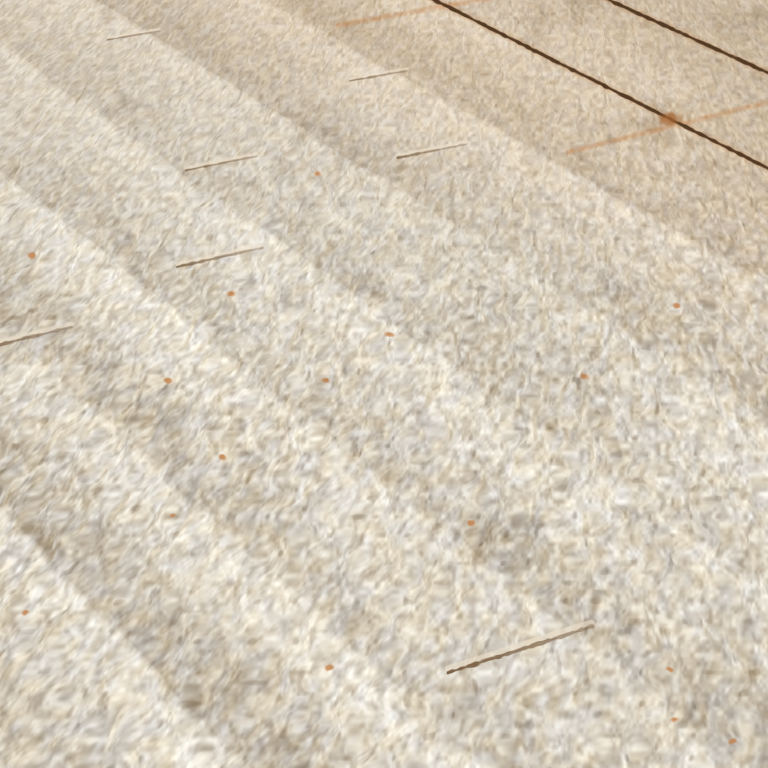
Reproduce this texture procedurally as a WebGL 2 fragment shader.

```glsl
#version 300 es
precision highp float;
// Worn pale granite steps in perspective, with grain, slab seams and short joints.
uniform vec2 u_resolution;
out vec4 fragColor;

const vec3 STONE = vec3(0.845, 0.812, 0.752);
const vec3 SLAB_TAN = vec3(0.815, 0.748, 0.655);
const vec3 SEAM_BROWN = vec3(0.27, 0.18, 0.10);
const vec3 JOINT_BROWN = vec3(0.43, 0.32, 0.21);
const vec3 JOINT_LIGHT = vec3(0.93, 0.88, 0.80);
const vec3 RUST = vec3(0.74, 0.45, 0.22);
const vec3 TONE_AXIS = vec3(0.92, 1.0, 1.06);  // channel weights when shading
const float EDGE_SLOPE = 0.67;    // slope of the step edge crossing the corner
const float EDGE_SPREAD = 0.58;   // fanning of the edges towards the viewer
const float HORIZON = 0.75;
const float FIRST_EDGE = 0.386;
const float STEP_GROWTH = 0.1855; // log ratio of successive step depths
const float GRAIN_CONTRAST = 0.33;
const vec2 GRAIN_SCALE = vec2(205.0, 155.0);
// Joints as (step index, horizontal centre)
const vec2 JOINTS[7] = vec2[7](vec2(2.1, 0.493), vec2(2.5, 0.563), vec2(3.1, 0.174),
  vec2(3.7, 0.288), vec2(4.4, 0.286), vec2(5.3, 0.677), vec2(5.95, 0.03));

float hash(vec2 p) {
  vec3 q = fract(vec3(p.xyx) * 0.1031);
  q += dot(q, q.yzx + 33.33);
  return fract((q.x + q.y) * q.z);
}

float noise(vec2 p) {
  vec2 i = floor(p), f = fract(p);
  f = f * f * (3.0 - 2.0 * f);
  return mix(mix(hash(i), hash(i + vec2(1, 0)), f.x),
             mix(hash(i + vec2(0, 1)), hash(i + vec2(1, 1)), f.x), f.y);
}

float fbm(vec2 p) {
  return 0.55 * noise(p) + 0.3 * noise(p * 2.1 + 17.0) + 0.15 * noise(p * 4.3 + 41.0);
}

// Intercept, on the left side, of the step edge of a given index
float edgeIntercept(float index) {
  return FIRST_EDGE * exp(STEP_GROWTH * index) - HORIZON;
}

// Vertical position of a step edge at x, measured down from the top
float edgeHeight(float index, float x) {
  float c = edgeIntercept(index);
  return c + (EDGE_SLOPE + EDGE_SPREAD * c) * x;
}

float segment(vec2 p, vec2 a, vec2 b, out float along) {
  vec2 d = b - a;
  along = clamp(dot(p - a, d) / dot(d, d), 0.0, 1.0);
  return length(p - a - d * along);
}

float stroke(float dist, float halfWidth, float blur) {
  return 1.0 - smoothstep(halfWidth - blur, halfWidth + blur, dist);
}

void main() {
  vec2 p = gl_FragCoord.xy / u_resolution;
  p.y = 1.0 - p.y;
  float blur = max(1.0 / u_resolution.y, 0.0012);
  float rough = noise(p * 160.0);

  // Step index grows towards the viewer
  float intercept = (p.y - EDGE_SLOPE * p.x) / (1.0 + EDGE_SPREAD * p.x);
  float index = log((intercept + HORIZON) / FIRST_EDGE) / STEP_GROWTH;
  float worn = index + 0.05 * (noise(p * 25.0) - 0.5);
  float f = fract(worn);
  float isStep = smoothstep(0.97, 1.05, index);

  // Broad tone: worn light nosings, grimy backs and drifting stains
  float patchy = fbm(vec2(p.x * 5.0 + floor(worn) * 7.3, index * 1.3));
  float grime = smoothstep(0.3, 0.95, f) * (1.0 - smoothstep(0.97, 1.0, f));
  float nosing = exp(-4.0 * f) * smoothstep(0.0, 0.04, f);
  float tone = isStep * (0.035 * nosing - 0.11 * grime * patchy);
  tone += 0.10 * (fbm(vec2(p.x * 4.0, index * 1.6) + 9.0) - 0.5);
  float blotch = smoothstep(0.68, 0.85, fbm(p * 13.0 + 3.0));
  float foot = smoothstep(6.1, 6.9, worn) * (1.0 - smoothstep(6.97, 7.02, worn));
  tone -= 0.07 * blotch + 0.11 * foot * fbm(p * 17.0);

  float tan0 = (1.0 - smoothstep(0.8, 3.6, index)) * (0.65 + 0.5 * patchy);
  tan0 += 0.35 * (1.0 - smoothstep(0.0, 0.35, p.y));
  vec3 color = mix(STONE, SLAB_TAN, clamp(tan0, 0.0, 1.0));

  // Granite flakes, smaller and fainter with distance
  float depth = p.y + 0.8;
  vec2 g = vec2((p.x - 0.5) / depth, log(depth)) * GRAIN_SCALE + 300.0;
  g.x += 0.35 * g.y + 1.6 * noise(g * 0.35);
  float flakes = 0.65 * noise(g) + 0.35 * noise(g * 1.9 + 50.0) - 0.5;
  float specks = smoothstep(0.72, 0.95, noise(g * 0.8 + 90.0));
  float strength = mix(0.55, 1.0, smoothstep(0.0, 0.6, p.y));
  tone += strength * (GRAIN_CONTRAST * flakes - 0.10 * specks + 0.015);
  color += tone * TONE_AXIS;
  float warmth = noise(g * 0.6 + 130.0) - 0.5;
  color += strength * warmth * vec3(0.035, 0.005, -0.06);

  // Sparse rusty flecks
  vec2 cell = floor(p * 11.0);
  vec2 center = 0.2 + 0.6 * vec2(hash(cell + 5.0), hash(cell + 23.0));
  float fleck = length((fract(p * 11.0) - center) * vec2(0.7, 1.0)) / 11.0;
  color = mix(color, RUST, 0.7 * step(0.9, hash(cell + 61.0)) * stroke(fleck, 0.004 * rough + 0.001, 0.002));

  // Faint tan cross lines between the flat slabs
  float along;
  float cross1 = segment(p, vec2(0.74, 0.198), vec2(1.02, 0.128), along);
  float cross2 = segment(p, vec2(0.44, 0.033), vec2(0.64, -0.003), along);
  color = mix(color, RUST, 0.32 * stroke(min(cross1, cross2), 0.003, 0.003) * (0.5 + rough));

  // Dark seams along the first two edges, with rust at the crossing
  for (int i = 0; i < 2; i++) {
    float dist = abs(p.y - edgeHeight(float(i), p.x)) * 0.89;
    color = mix(color, RUST, 0.25 * stroke(dist, 0.004, 0.004));
    color = mix(color, SEAM_BROWN, 0.9 * stroke(dist, 0.0012 + 0.0018 * rough, blur));
  }
  vec2 crossing = vec2(0.872, edgeHeight(1.0, 0.872));
  color = mix(color, RUST * 0.85, 0.75 * stroke(length((p - crossing) * vec2(0.6, 1.0)), 0.006 + 0.004 * rough, 0.004));

  // Short joints: chipped dark groove under a pale lip
  for (int i = 0; i < 7; i++) {
    vec2 mid = vec2(JOINTS[i].y, edgeHeight(JOINTS[i].x, JOINTS[i].y));
    vec2 reach = (0.03 + 0.075 * mid.y) * vec2(1.0, -0.16 - 0.19 * mid.y);
    float width = 0.0012 + 0.0022 * mid.y;
    float lip = segment(p + vec2(0.0, 1.8 * width), mid - reach, mid + reach, along);
    color = mix(color, JOINT_LIGHT, 0.65 * stroke(lip, 1.3 * width, 0.0015));
    float groove = segment(p, mid - reach, mid + reach, along);
    float dark = mix(0.95, 0.45, along) * mix(0.65, 1.0, mid.y);
    color = mix(color, JOINT_BROWN, dark * stroke(groove, width * (0.3 + rough), blur));
  }

  fragColor = vec4(clamp(color, 0.0, 1.0), 1.0);
}
```
